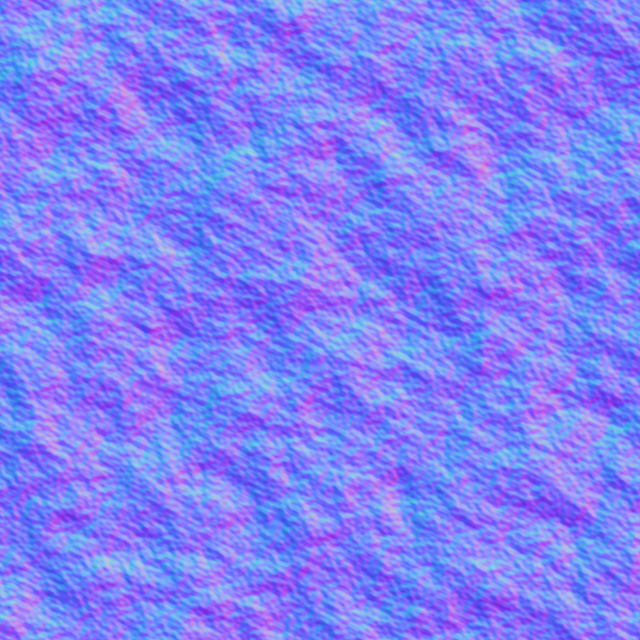
Write a Shadertoy shader that draws this texture map.

```glsl
// Tangent-space normal map of a rough, diagonally grained surface.
// Octaves of stretched gradient noise form a height field; their exact
// slopes are summed, turned into a unit normal and packed into RGB.

#define OCTAVES 5
#define BASE_CELLS 6.5       // coarsest noise cells per canvas height
#define LACUNARITY 2.05      // frequency ratio between octaves
#define SLOPE_GAIN 1.1       // slope ratio between octaves
#define RELIEF 0.152         // overall steepness
#define GRAIN_ANGLE -0.48    // direction of the grain, radians
#define GRAIN_STRETCH 1.2    // length of a grain over its width

// Integer hash of a lattice point, giving a random unit vector
vec2 latticeGradient(ivec2 cell, int seed) {
    uint h = uint(cell.x) * 0x9E3779B1u ^ uint(cell.y) * 0x85EBCA77u;
    h += uint(seed) * 7919u;
    h = (h ^ (h >> 15)) * 0x2C1B3C6Du;
    h = (h ^ (h >> 13)) * 0x297A2D39u;
    h ^= h >> 16;
    float angle = 6.28319 * float(h & 0xFFFFu) / 65536.0;
    return vec2(cos(angle), sin(angle));
}

// Analytic derivative of quintic gradient noise
vec2 noiseSlope(vec2 p, int seed) {
    ivec2 cell = ivec2(floor(p));
    vec2 f = fract(p);
    vec2 u = f * f * f * (f * (f * 6.0 - 15.0) + 10.0);
    vec2 du = 30.0 * f * f * (f * (f - 2.0) + 1.0);

    vec2 ga = latticeGradient(cell, seed);
    vec2 gb = latticeGradient(cell + ivec2(1, 0), seed);
    vec2 gc = latticeGradient(cell + ivec2(0, 1), seed);
    vec2 gd = latticeGradient(cell + ivec2(1, 1), seed);

    float a = dot(ga, f);
    float b = dot(gb, f - vec2(1, 0));
    float c = dot(gc, f - vec2(0, 1));
    float d = dot(gd, f - vec2(1, 1));

    vec2 blended = mix(mix(ga, gb, u.x), mix(gc, gd, u.x), u.y);
    return blended + du * (u.yx * (a - b - c + d) + vec2(b, c) - a);
}

// Summed slope of all octaves; each finer octave is slightly steeper
vec2 surfaceSlope(vec2 p) {
    vec2 along = vec2(cos(GRAIN_ANGLE), sin(GRAIN_ANGLE));
    vec2 across = vec2(-along.y, along.x);
    vec2 q = vec2(dot(p, along) / GRAIN_STRETCH, dot(p, across));

    vec2 slope = vec2(0);
    float cells = BASE_CELLS;
    float weight = 1.0;
    for (int i = 0; i < OCTAVES; i++) {
        vec2 shift = vec2(17.3, 9.7) * float(i + 1);
        slope += weight * noiseSlope(q * cells + shift, i);
        cells *= LACUNARITY;
        weight *= SLOPE_GAIN;
    }
    // Back from the grain frame to the canvas frame
    return along * slope.x / GRAIN_STRETCH + across * slope.y;
}

void mainImage(out vec4 fragColor, in vec2 fragCoord) {
    vec2 p = fragCoord / iResolution.y;
    vec3 normal = normalize(vec3(-RELIEF * surfaceSlope(p), 1.0));
    fragColor = vec4(0.5 + 0.5 * normal, 1.0);
}
```
